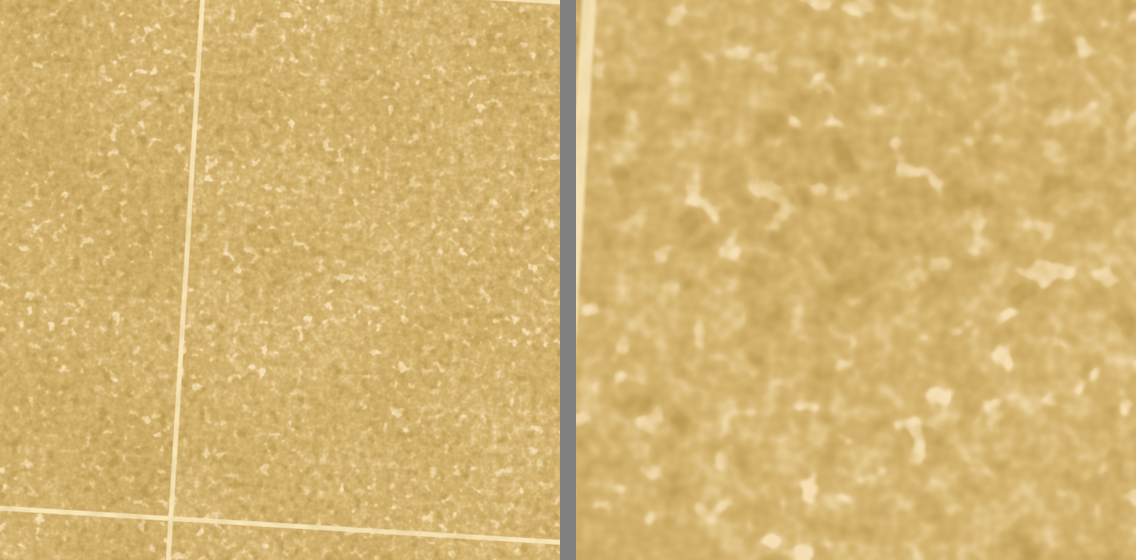
Left: the whole. Right: its middle third, enlarged.
This texture is drawn by a WebGL 2 fragment shader. Its source:

```glsl
#version 300 es
precision highp float;
// Large sandy stone tiles, slightly tilted, with thin pale joints and mottled flecks.

#define TILE_PITCH 0.963
#define TILT 0.061
#define CORNER vec2(0.305, 0.074)
#define JOINT_HALF_WIDTH 0.0043
#define JOINT_SOFTNESS 0.0018
#define GRAIN_SCALE 38.0
#define FLECK_AMOUNT 0.36
#define SPOT_AMOUNT 0.20
#define COLUMN_SHADE 0.06

uniform vec2 u_resolution;
out vec4 fragColor;

const vec3 DARK_SAND = vec3(0.74, 0.61, 0.33);
const vec3 MID_SAND = vec3(0.835, 0.71, 0.44);
const vec3 PALE_SAND = vec3(0.96, 0.875, 0.70);
const vec3 JOINT_COLOR = vec3(0.975, 0.905, 0.73);

// Integer hash of a lattice point, turned into a unit gradient
vec2 gradientAt(vec2 cell) {
    uvec2 q = uvec2(ivec2(cell));
    uint h = q.x * 73856093u ^ q.y * 19349663u;
    h = (h ^ (h >> 15u)) * 0x2c1b3c6du;
    h = (h ^ (h >> 12u)) * 0x297a2d39u;
    h ^= h >> 15u;
    float angle = float(h & 0xffffu) / 65536.0 * 6.28319;
    return vec2(cos(angle), sin(angle));
}

float gradientNoise(vec2 p) {
    vec2 cell = floor(p);
    vec2 f = p - cell;
    vec2 w = f * f * f * (f * (f * 6.0 - 15.0) + 10.0);
    vec2 e = vec2(1.0, 0.0);
    float a = dot(gradientAt(cell), f);
    float b = dot(gradientAt(cell + e.xy), f - e.xy);
    float c = dot(gradientAt(cell + e.yx), f - e.yx);
    float d = dot(gradientAt(cell + e.xx), f - e.xx);
    return mix(mix(a, b, w.x), mix(c, d, w.x), w.y);
}

// Brightness of the stone: 0 dark, 0.5 middle, 1 pale
float stoneTone(vec2 p) {
    float broad = gradientNoise(p * 5.0 + 3.7);
    float coarse = gradientNoise(p * GRAIN_SCALE);
    float medium = gradientNoise(p * GRAIN_SCALE * 2.0 + 17.3);
    float fine = gradientNoise(p * GRAIN_SCALE * 4.0 + 41.9);
    float tone = 0.46 + 0.18 * broad + 0.24 * coarse + 0.32 * medium + 0.24 * fine;

    // Pale flecks gather in loose clusters
    float cluster = smoothstep(-0.35, 0.35, gradientNoise(p * 9.0 + 8.1));
    float fleck = gradientNoise(p * vec2(44.0, 52.0) + 63.2) + 0.6 * medium + 0.2 * fine;
    tone += FLECK_AMOUNT * mix(0.3, 1.0, cluster) * smoothstep(0.22, 0.55, fleck);

    // Small dark spots
    float spot = gradientNoise(p * 46.0 + 91.4) - 0.3 * medium;
    return tone - SPOT_AMOUNT * smoothstep(0.2, 0.5, spot);
}

vec3 sandColor(float tone) {
    tone = clamp(tone, 0.0, 1.0) * 2.0;
    vec3 lower = mix(DARK_SAND, MID_SAND, min(tone, 1.0));
    return mix(lower, PALE_SAND, max(tone - 1.0, 0.0));
}

void main() {
    float canvas = min(u_resolution.x, u_resolution.y);
    vec2 uv = gl_FragCoord.xy / canvas;

    // Tilted tile grid
    float s = sin(TILT), c = cos(TILT);
    vec2 local = mat2(c, s, -s, c) * (uv - CORNER);
    vec2 grid = local / TILE_PITCH;
    vec2 tile = floor(grid);

    // Each tile gets its own grain; alternate columns are a little darker
    float tone = stoneTone(local + tile * vec2(3.17, 5.43));
    tone -= COLUMN_SHADE * mod(tile.x, 2.0);
    vec3 color = sandColor(tone);

    // Thin joints with slightly uneven strength
    vec2 toLine = abs(grid - round(grid)) * TILE_PITCH;
    float jointDistance = min(toLine.x, toLine.y);
    float soft = max(JOINT_SOFTNESS, 0.75 / canvas);
    float joint = 1.0 - smoothstep(-soft, soft, jointDistance - JOINT_HALF_WIDTH);
    float wear = clamp(0.9 + 0.3 * gradientNoise(local * 40.0 + 5.5), 0.0, 1.0);
    color = mix(color, JOINT_COLOR, joint * wear);

    fragColor = vec4(color, 1.0);
}
```
